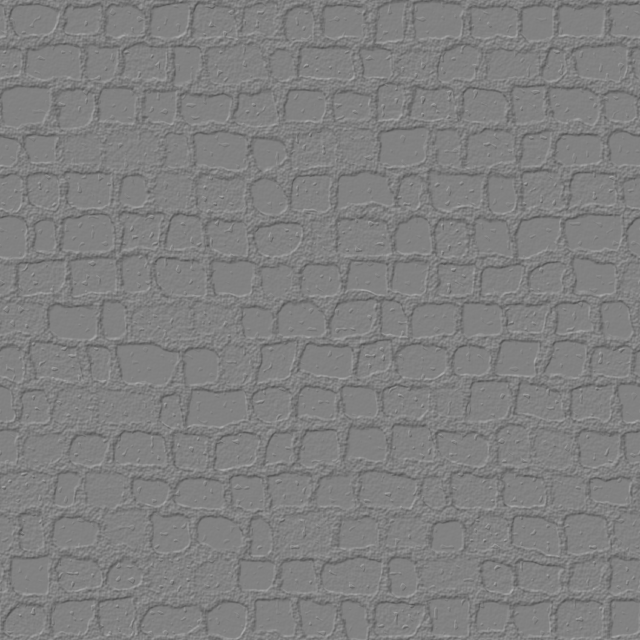
Write a three.js fragment shader that draws this texture map.

```glsl
#define ROWS 15.0
#define COLUMNS 14.0
#define JOINT 0.0046
#define EDGE_SOFTNESS 0.0028
#define RELIEF 0.155
#define MORTAR_GRAIN 0.80
#define STONE_GRAIN 0.20
#define GROOVE_DEPTH 0.075
#define SAMPLE_STEP 0.0012
#define LIGHT_DIR vec2(0.5, -0.866)
#define BASE_GREY 0.507

varying vec2 vUv;

vec2 hash2(vec2 p) {
  vec3 q = fract(vec3(p.xyx) * vec3(0.1031, 0.1030, 0.0973));
  q += dot(q, q.yzx + 33.33);
  return fract((q.xx + q.yz) * q.zy);
}

// Gradient of one lattice point, wrapped at the period
vec2 latticeGradient(vec2 cell, float period) {
  float angle = 6.2832 * hash2(mod(cell, period) + period * 1.7).x;
  return vec2(cos(angle), sin(angle));
}

// Tileable gradient noise, roughly -0.7 to 0.7
float gradientNoise(vec2 uv, float period) {
  vec2 p = uv * period;
  vec2 i = floor(p);
  vec2 f = p - i;
  vec2 u = f * f * f * (f * (f * 6.0 - 15.0) + 10.0);
  vec2 e = vec2(1.0, 0.0);
  float a = dot(latticeGradient(i, period), f);
  float b = dot(latticeGradient(i + e.xy, period), f - e.xy);
  float c = dot(latticeGradient(i + e.yx, period), f - e.yx);
  float d = dot(latticeGradient(i + e.xx, period), f - e.xx);
  return mix(mix(a, b, u.x), mix(c, d, u.x), u.y);
}

vec2 stoneHash(float column, float row, float seed) {
  return hash2(vec2(mod(column, COLUMNS), mod(row, ROWS)) + seed);
}

// Jittered joint between two stones of a row
float jointPosition(float column, float row) {
  return column + 0.46 * (stoneHash(column, row, 5.0).x - 0.5);
}

float roundedBox(vec2 p, vec2 halfSize, float radius) {
  vec2 d = abs(p) - halfSize + radius;
  return length(max(d, 0.0)) + min(max(d.x, d.y), 0.0) - radius;
}

// x: signed distance to the stone of this cell, y: its clarity, z: its roughness
vec3 stoneShape(vec2 uv) {
  vec2 p = uv + vec2(0.0, 0.014 * gradientNoise(uv, 4.0));
  p += 0.009 * vec2(gradientNoise(uv, 13.0), gradientNoise(uv + 0.37, 15.0));

  float row = floor(p.y * ROWS);
  float x = p.x * COLUMNS + stoneHash(0.0, row, 41.0).y;
  float column = floor(x);
  if (x < jointPosition(column, row)) column -= 1.0;
  else if (x > jointPosition(column + 1.0, row)) column += 1.0;
  float left = jointPosition(column, row);
  float right = jointPosition(column + 1.0, row);

  vec2 size = stoneHash(column, row, 11.0);
  vec2 tilt = stoneHash(column, row, 23.0) - 0.5;
  vec2 form = stoneHash(column, row, 67.0);
  vec2 look = stoneHash(column, row, 89.0);
  vec2 cell = vec2((x - 0.5 * (left + right)) / COLUMNS, p.y - (row + 0.5) / ROWS);
  vec2 q = cell + vec2(0.0, 0.005 * (form.x - 0.5));
  q += vec2(0.34 * tilt.x * q.y, 0.2 * tilt.y * q.x);
  q.x *= 1.0 + 11.0 * (form.y - 0.5) * q.y;

  vec2 cellHalf = vec2(0.5 * (right - left) / COLUMNS, 0.5 / ROWS);
  vec2 halfSize = cellHalf - vec2(JOINT + 0.004 * size.x * size.x, 0.0);
  halfSize.y *= mix(0.68, 0.88, size.y);
  float d = roundedBox(q, halfSize, mix(0.007, 0.021, form.x * form.x));
  d += 0.007 * gradientNoise(uv, 24.0) + 0.005 * gradientNoise(uv, 47.0);
  d += 0.002 * gradientNoise(uv, 101.0);

  // Keep the outline off the cell border
  vec2 margin = cellHalf - abs(cell);
  d = max(d, 0.0038 - min(margin.x, margin.y));
  return vec3(d, mix(0.35, 1.0, smoothstep(0.0, 0.3, look.x)), look.y);
}

// x: surface height, y: darkness of the groove around a stone
vec2 surface(vec2 uv) {
  vec3 shape = stoneShape(uv);
  float stone = smoothstep(EDGE_SOFTNESS, -EDGE_SOFTNESS, shape.x);

  float coarse = gradientNoise(uv, 61.0);
  float grain = 0.6 * coarse + 0.9 * gradientNoise(uv, 113.0) + 0.75 * gradientNoise(uv, 223.0);
  float stoneGrain = STONE_GRAIN * mix(0.5, 1.9, shape.z * shape.z) + 0.3 * (1.0 - shape.y);
  float pits = smoothstep(0.28, 0.5, gradientNoise(uv + 0.19, 97.0));
  float height = stone * shape.y + grain * mix(MORTAR_GRAIN, stoneGrain, stone);
  height -= 0.55 * pits * stone * (0.4 + shape.z);

  float offset = (shape.x - 0.0024) / 0.0022;
  float groove = shape.y * exp(-offset * offset) * clamp(0.7 + 1.2 * coarse, 0.0, 1.0);
  return vec2(height, groove);
}

void main() {
  // Slope towards the light gives the embossed shading
  vec2 lit = surface(vUv - SAMPLE_STEP * LIGHT_DIR);
  vec2 shaded = surface(vUv + SAMPLE_STEP * LIGHT_DIR);
  float grey = BASE_GREY + RELIEF * (lit.x - shaded.x);
  grey -= GROOVE_DEPTH * 0.5 * (lit.y + shaded.y);
  gl_FragColor = vec4(vec3(clamp(grey, 0.33, 0.66)), 1.0);
}
```
